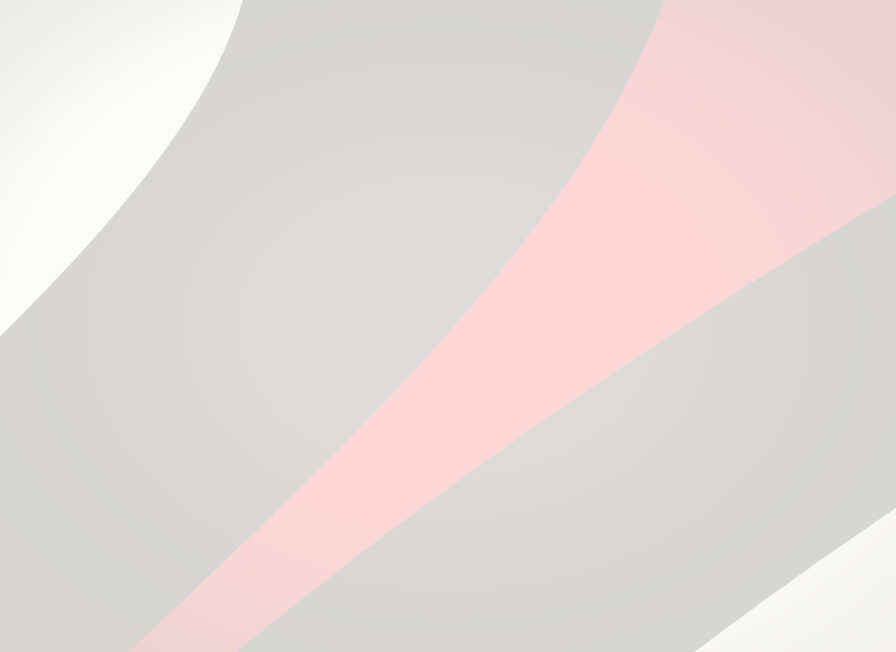
Give the GLSL for this background, as a Shadertoy shader.

```glsl
// Cubic boundary: x position as a function of depth below the top edge
float curveX(vec4 k, float depth) {
    return k.x + depth * (k.y + depth * (k.z + depth * k.w));
}

// Smooth coverage of the region to the right of a boundary
float rightOf(vec4 k, vec2 uv) {
    float side = uv.x - curveX(k, 1.0 - uv.y);
    return clamp(0.5 + side / fwidth(side), 0.0, 1.0);
}

void mainImage(out vec4 fragColor, in vec2 fragCoord) {
    vec2 uv = fragCoord / iResolution.xy;
    float radius = length(uv - 0.5);

    // Each band dims softly away from the centre
    vec3 grey = mix(vec3(0.872, 0.862, 0.856), vec3(0.839, 0.837, 0.829),
                    smoothstep(0.08, 0.6, radius));
    vec3 pink = mix(vec3(0.987, 0.845, 0.836), vec3(0.928, 0.821, 0.826),
                    smoothstep(0.3, 0.68, radius));
    float cornerShade = smoothstep(0.48, 0.72, radius);
    vec3 whiteUpper = mix(vec3(0.985, 0.984, 0.976), vec3(0.92, 0.919, 0.91), cornerShade);
    vec3 whiteLower = mix(vec3(0.982, 0.979, 0.972), vec3(0.955, 0.953, 0.948), cornerShade);

    // Sweeping bands, layered from left to right
    vec3 color = whiteUpper;
    color = mix(color, grey, rightOf(vec4(0.271, -0.211, -0.810, 0.389), uv));
    color = mix(color, pink, rightOf(vec4(0.741, -0.261, -0.494, 0.157), uv));
    color = mix(color, grey, rightOf(vec4(1.382, -1.356, 0.238, 0.0), uv));
    color = mix(color, whiteLower, rightOf(vec4(1.979, -1.442, 0.238, 0.0), uv));

    fragColor = vec4(color, 1.0);
}
```
